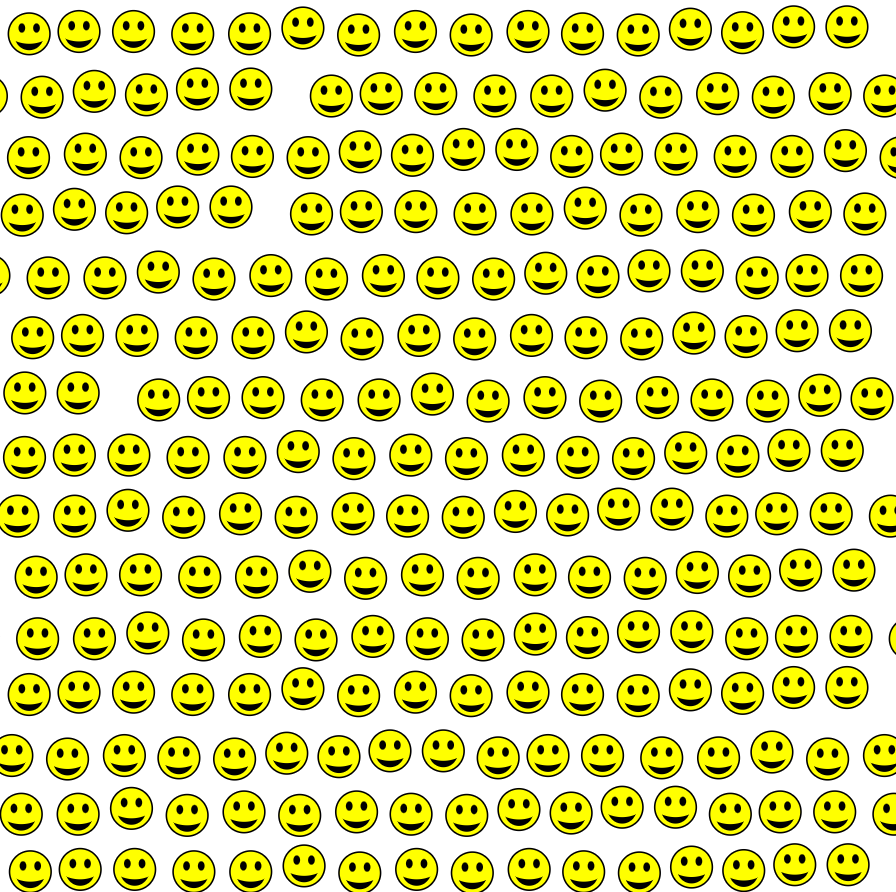
Give the GLSL for this pattern, as a Shadertoy shader.

```glsl
// Rows of small round smiling faces on white, like a typed running line.
// One run of 16 faces, with uneven spacing and height, repeats along each row;
// every row starts the run at its own place. Faces are signed distance shapes.

const float CANVAS = 768.0;          // canvas width in design units
const int ROWS = 15;
const int RUN = 16;                  // faces in one run
const float FIRST_ROW = 29.0;        // depth of the top row
const float ROW_PITCH = 51.3;
const float FACE_PITCH = 46.73;
const float TIGHT_GAP = 47.0;        // gap between runs that start far right
const float LOOSE_GAP = 69.0;        // gap between the other runs
const float TIGHT_START = 400.0;
const float RADIUS = 18.5;
const float OUTLINE = 1.35;
const vec2 EYE_POS = vec2(0.34, 0.27);    // face features in radii
const vec2 EYE_SIZE = vec2(0.155, 0.215);
const vec2 CHIN_ARC = vec2(-0.09, 0.668); // centre height, radius
const vec2 LIP_ARC = vec2(1.20, 1.66);
const vec3 PAPER = vec3(1.0);
const vec3 SKIN = vec3(1.0, 1.0, 0.0);
const vec3 INK = vec3(0.0);

// Where the run begins in each row, and how far the row sags
const float RUN_START[ROWS] = float[ROWS](25., 284., 490., 267., 649.,
    28., 136., 21., 623., 31., 640., 25., 427., 626., 26.);
const float ROW_SAG[ROWS] = float[ROWS](0., 2., 2.5, 0.5, 4.,
    4., 6., 4., 3., 4., 5.5, 2., 5., 2., 0.);
// Sideways and upward wobble along the run
const float LEAN[RUN] = float[RUN](0., -4., -4., 0., 2., 1., 2., 4.,
    5., 7., 7., 8., 6., 4., 1., 0.);
const float LIFT[RUN] = float[RUN](0., 2., 2., 0., 0., 5., -1., 2.,
    -1., 2., 0., -1., 4., 1., 6., 6.);

float coverage(float dist, float pixel) {
    return clamp(0.5 - dist / pixel, 0.0, 1.0);
}

float eyes(vec2 q) {
    vec2 e = (vec2(abs(q.x), q.y) - EYE_POS) / EYE_SIZE;
    return (length(e) - 1.0) * EYE_SIZE.x;
}

// Crescent: inside the chin arc, outside the flatter lip arc
float mouth(vec2 q) {
    float chin = length(q - vec2(0.0, CHIN_ARC.x)) - CHIN_ARC.y;
    float lip = length(q - vec2(0.0, LIP_ARC.x)) - LIP_ARC.y;
    return max(chin, -lip);
}

vec3 drawFace(vec3 color, vec2 p, float pixel) {
    float rim = length(p) - RADIUS;
    vec2 q = p / RADIUS;
    float features = min(eyes(q), mouth(q)) * RADIUS;
    color = mix(color, INK, coverage(rim, pixel));
    color = mix(color, SKIN, coverage(rim + OUTLINE, pixel));
    return mix(color, INK, coverage(features, pixel));
}

void mainImage(out vec4 fragColor, in vec2 fragCoord) {
    float pixel = CANVAS / iResolution.x;
    float x = fragCoord.x * pixel;
    float depth = (iResolution.y - fragCoord.y) * pixel;
    float runLength = FACE_PITCH * float(RUN - 1);
    vec3 color = PAPER;

    for (int row = 0; row < ROWS; row++) {
        float height = FIRST_ROW + ROW_PITCH * float(row) + ROW_SAG[row] - depth;
        if (abs(height - 2.5) > RADIUS + 7.0) continue;

        // Fold x into the run, splitting in the middle of each gap
        float start = RUN_START[row];
        float gap = start > TIGHT_START ? TIGHT_GAP : LOOSE_GAP;
        float along = mod(x - start + 0.5 * gap, runLength + gap) - 0.5 * gap;

        // The wobble can carry a neighbour into this cell
        int nearest = int(round(along / FACE_PITCH));
        for (int k = -1; k <= 1; k++) {
            int i = nearest + k;
            if (i < 0 || i >= RUN) continue;
            vec2 p = vec2(along - FACE_PITCH * float(i) - LEAN[i], height - LIFT[i]);
            color = drawFace(color, p, pixel);
        }
    }
    fragColor = vec4(color, 1.0);
}
```
